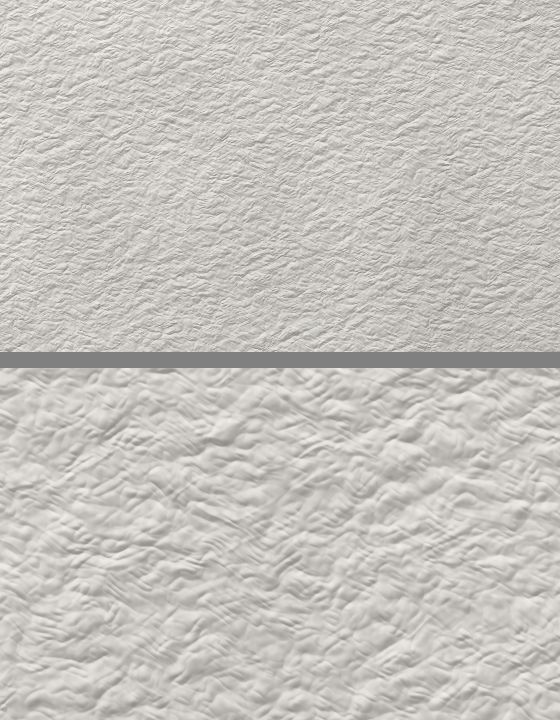
Top, the full canvas; bottom, a detail of the centre.
Write a WebGL 1 fragment shader that draws this texture.

```glsl
precision highp float;
uniform vec2 u_resolution;

#define PAPER_COLOR vec3(0.784, 0.774, 0.754)
#define RELIEF 0.058
#define BASE_FREQ 37.0
#define FREQ_STEP 1.47
#define STRETCH 0.52
#define WARP 0.014
#define FINE_WARP 0.005
#define FIBRE_HEIGHT 0.0026
#define LIGHT_DIR vec2(-0.38, 0.92)
#define SLOPE_STEP 0.0022
#define MOTTLE 0.04
#define GRAIN 0.055

float hash(vec2 p) {
  return fract(sin(dot(p, vec2(127.1, 311.7))) * 43758.5453);
}

float noise(vec2 p) {
  vec2 cell = floor(p);
  vec2 f = fract(p);
  vec2 w = f * f * (3.0 - 2.0 * f);
  float low = mix(hash(cell), hash(cell + vec2(1.0, 0.0)), w.x);
  float high = mix(hash(cell + vec2(0.0, 1.0)), hash(cell + 1.0), w.x);
  return mix(low, high, w.y);
}

vec2 noiseOffset(vec2 p) {
  return vec2(noise(p + 3.7), noise(p * 1.1 + 41.3)) - 0.5;
}

vec2 rotate(vec2 p, float angle) {
  float c = cos(angle);
  float s = sin(angle);
  return vec2(c * p.x + s * p.y, c * p.y - s * p.x);
}

// Short thin strand along the middle contour of stretched noise
float strand(vec2 p, float angle, float seed) {
  float d = (noise(rotate(p, angle) * vec2(11.0, 46.0) + seed) - 0.5) * 11.0;
  return exp(-d * d);
}

// Creased sheet: each layer is tilted, finer and slightly steeper than the last
float sheetHeight(vec2 p) {
  p += WARP * noiseOffset(p * 17.0);
  p += FINE_WARP * noiseOffset(rotate(p, 0.8) * 58.0);
  float height = 0.0;
  float freq = BASE_FREQ;
  float steepness = 0.78;
  for (int i = 0; i < 5; i++) {
    float layer = float(i);
    float angle = 0.55 * sin(layer * 2.4 + 1.0);
    vec2 q = rotate(p, angle) * vec2(STRETCH, 1.0) * freq;
    float n = 2.0 * noise(q + layer * 23.7) - 1.0;
    height += steepness * sqrt(n * n + 0.003) / freq;
    freq *= FREQ_STEP;
    steepness *= 1.1;
  }
  float strands = strand(p, 0.5, 71.0) + strand(p, -0.45, 113.0);
  return height + FIBRE_HEIGHT * strands;
}

void main() {
  vec2 uv = gl_FragCoord.xy / u_resolution;
  vec2 p = gl_FragCoord.xy / u_resolution.y;

  // Slope towards the light: bright faces level off, shadows run deeper
  vec2 offset = 0.5 * SLOPE_STEP * LIGHT_DIR;
  float slope = (sheetHeight(p - offset) - sheetHeight(p + offset)) / SLOPE_STEP;
  slope /= sqrt(1.0 + 0.08 * slope * slope);
  float shade = RELIEF * (slope - 0.08 * slope * slope);

  // Uneven lighting, soft mottling and fine tooth
  shade += dot(uv - 0.5, vec2(-0.04, 0.035));
  shade += MOTTLE * (noise(p * 4.0 + 9.0) - 0.5);
  shade += GRAIN * (noise(rotate(p, 0.6) * 230.0) - 0.5);

  gl_FragColor = vec4(clamp(PAPER_COLOR + shade, 0.0, 1.0), 1.0);
}
```
